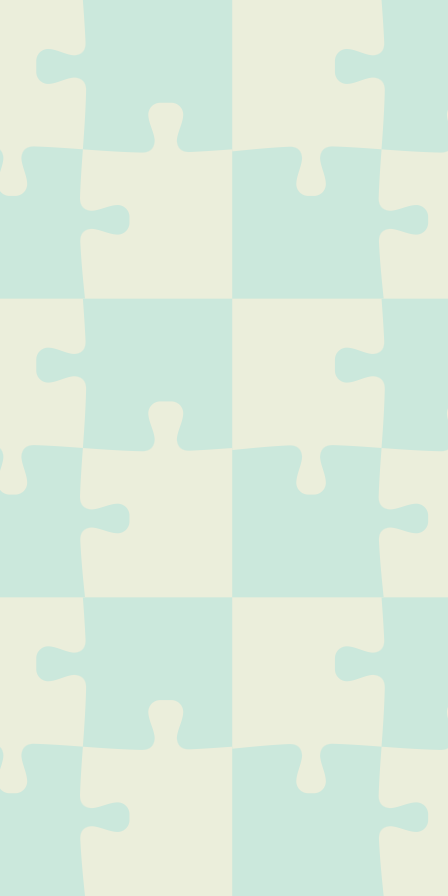
Reproduce this pattern procedurally as a Shadertoy shader.

```glsl
#define PIECES_ACROSS 3.0
#define ORIGIN vec2(0.555, 1.0)
#define TEAL vec3(0.796, 0.908, 0.861)
#define CREAM vec3(0.920, 0.932, 0.859)
#define TAB_DEPTH 0.312
#define HEAD_ROUNDING 0.08
#define FILLET 0.09
// Tab shape: centre along the seam, neck half-width, head half-width
#define WIDE_TAB vec3(0.555, 0.074, 0.117)
#define SLIM_TAB vec3(0.472, 0.060, 0.099)
// Seam bend: sag at the middle, rise at the outer end
#define WIDE_BEND vec2(0.023, 0.0)
#define SLIM_BEND vec2(0.028, 0.014)

float smoothMin(float a, float b, float k) {
    float h = max(k - abs(a - b), 0.0) / k;
    return min(a, b) - 0.25 * h * h * k;
}

// Signed distance to a bent seam with a tab; p.x runs outward, p.y toward the tab
float seam(vec2 p, vec3 tab, vec2 bend) {
    float base = p.y + bend.x * sin(3.14159265 * p.x) - bend.y * p.x;
    float halfWidth = mix(tab.y, tab.z, smoothstep(0.05, 0.235, p.y));
    vec2 q = vec2(abs(p.x - tab.x) - halfWidth, p.y - TAB_DEPTH) + HEAD_ROUNDING;
    float knob = length(max(q, 0.0)) + min(max(q.x, q.y), 0.0) - HEAD_ROUNDING;
    return smoothMin(base, knob, FILLET);
}

// Antialiased sign of a distance
float softSign(float d, float pixel) {
    return clamp(2.0 * d / pixel, -1.0, 1.0);
}

void mainImage(out vec4 fragColor, in vec2 fragCoord) {
    // Two-by-two piece tile, centred where the four tabbed seams meet
    float pixel = PIECES_ACROSS / iResolution.x;
    vec2 p = mod(fragCoord * pixel - ORIGIN + 1.0, 2.0) - 1.0;

    // Tabbed seams turn around the centre like a pinwheel
    float rightSide = p.y > 0.0 ? -seam(vec2(p.y, -p.x), WIDE_TAB, WIDE_BEND)
                                : seam(vec2(-p.y, p.x), SLIM_TAB, SLIM_BEND);
    float upperSide = p.x > 0.0 ? seam(p, WIDE_TAB, WIDE_BEND)
                                : -seam(-p, SLIM_TAB, SLIM_BEND);

    // Checkerboard sign, fading through zero at the straight tile borders
    vec2 border = 1.0 - abs(p);
    float checker = softSign(rightSide, pixel) * softSign(upperSide, pixel)
                  * softSign(border.x, pixel) * softSign(border.y, pixel);
    fragColor = vec4(mix(CREAM, TEAL, 0.5 + 0.5 * checker), 1.0);
}
```
